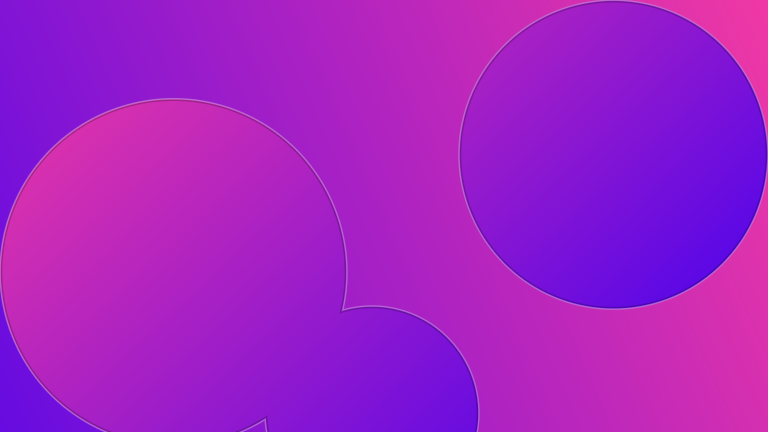
Give the GLSL for this background, as a Shadertoy shader.

```glsl
// Violet-to-pink gradient with a merged two-disc blob and one large disc, thinly outlined.

#define RIM_WIDTH 0.0032
#define RIM_ALPHA 0.65
#define SHADE_ALPHA 0.22

// Colour ramp shared by the background and the discs
vec3 ramp(float t) {
    vec3 violet = vec3(0.36, 0.03, 0.90);
    vec3 pink = vec3(0.94, 0.22, 0.645);
    return mix(violet, pink, clamp(t, 0.0, 1.0));
}

float discDistance(vec2 p, vec2 center, float radius) {
    return length(p - center) - radius;
}

// Soft line centred on distance zero
float lineMask(float dist, float pixel) {
    return clamp((0.5 * RIM_WIDTH - abs(dist)) / pixel + 0.5, 0.0, 1.0);
}

// Fill a shape, then add a faint inner shade and a pale rim
vec3 paintShape(vec3 base, vec3 fill, float dist, float pixel) {
    vec3 rimColor = vec3(0.76, 0.54, 0.84);
    vec3 tint = mix(base, fill, clamp(0.5 - dist / pixel, 0.0, 1.0));
    tint *= 1.0 - SHADE_ALPHA * lineMask(dist + 1.2 * RIM_WIDTH, pixel);
    return mix(tint, rimColor, RIM_ALPHA * lineMask(dist, pixel));
}

void mainImage(out vec4 fragColor, in vec2 fragCoord) {
    // Units of canvas height
    float pixel = 1.0 / iResolution.y;
    vec2 p = fragCoord * pixel;
    float slant = dot(p, vec2(-0.68, 0.73));

    // Background, brightening to the upper right
    vec3 tint = ramp(0.07 + 0.459 * dot(p, vec2(0.915, 0.40)));

    // Merged discs, lower left
    float bigDisc = discDistance(p, vec2(0.4016, 0.370), 0.4016);
    float smallDisc = discDistance(p, vec2(0.861, 0.044), 0.2477);
    tint = paintShape(tint, ramp(0.58 + 0.648 * slant), min(bigDisc, smallDisc), pixel);

    // Single disc, upper right
    float rightDisc = discDistance(p, vec2(1.420, 0.642), 0.3576);
    tint = paintShape(tint, ramp(0.616 + 0.722 * slant), rightDisc, pixel);

    fragColor = vec4(tint, 1.0);
}
```
